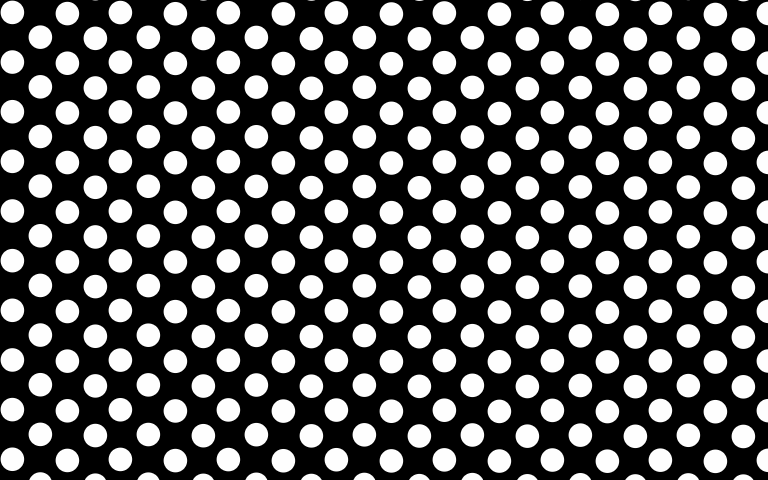
This pattern is drawn by a Shadertoy shader. Its source:

```glsl
// White polka dots on black, in two interleaved lattices of columns and rows.
// Each lattice snaps to its nearest cell and measures the distance to a disc;
// every second column sits slightly lower and right, and rows tilt a little.

#define COLUMN_STEP 0.1125     // distances are in canvas heights
#define ROW_STEP    0.10344
#define DOT_RADIUS  0.0245
#define FIRST_DOT   vec2(0.0258, 0.0258)
#define ODD_SHIFT   vec2(0.0021, 0.0023)
#define STAGGER     vec2(0.0583, 0.0515)
#define ROW_TILT    0.0014
#define DOT_COLOR   vec3(0.996)
#define BACK_COLOR  vec3(0.0)

// Signed distance to the nearest dot of one lattice
float dotLattice(vec2 p, vec2 origin) {
    vec2 spacing = vec2(COLUMN_STEP, ROW_STEP);
    vec2 q = p - origin;
    float column = floor(q.x / spacing.x + 0.5);
    q -= ODD_SHIFT * mod(column, 2.0);
    float row = floor(q.y / spacing.y + 0.5);
    return length(q - spacing * vec2(column, row)) - DOT_RADIUS;
}

void mainImage(out vec4 fragColor, in vec2 fragCoord) {
    // Canvas heights, measured down from the upper left
    vec2 p = vec2(fragCoord.x, iResolution.y - fragCoord.y) / iResolution.y;
    p.y -= ROW_TILT * p.x;

    // Union of the two staggered lattices
    float dist = min(dotLattice(p, FIRST_DOT),
                     dotLattice(p, FIRST_DOT + STAGGER));

    // Edge smoothed over about one pixel
    float coverage = clamp(0.5 - dist * iResolution.y, 0.0, 1.0);
    fragColor = vec4(mix(BACK_COLOR, DOT_COLOR, coverage), 1.0);
}
```
